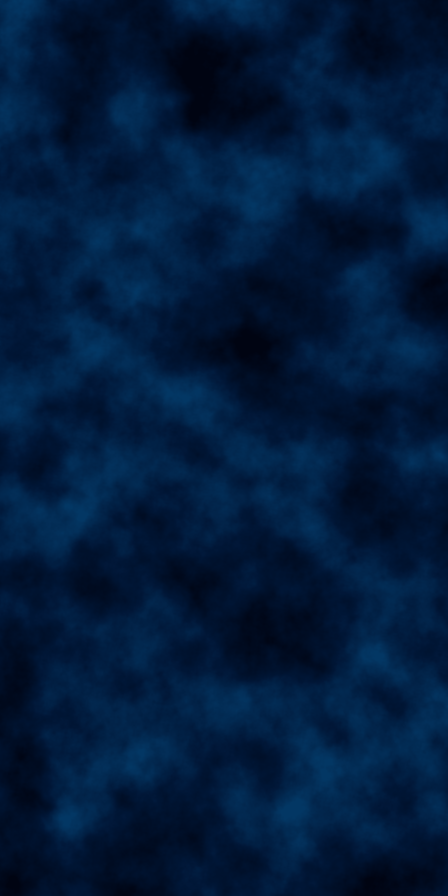
Write a Shadertoy shader that draws this texture.

```glsl
// Soft clouds of deep navy blue drifting through near-black water.

#define CELLS 7.6        // largest cloud cells across the width
#define OCTAVES 6        // layers of detail
#define GAIN 0.52        // strength of each finer layer
#define CONTRAST 3.8     // spread of tones around the middle one
#define BIAS 0.01        // shift towards the light tone
#define DEEP vec3(0.000, 0.030, 0.100)
#define MIDDLE vec3(0.002, 0.090, 0.218)
#define LIGHT vec3(0.012, 0.200, 0.370)

float hash(vec2 p) {
    return fract(sin(dot(p, vec2(127.1, 311.7))) * 43758.5453);
}

// Smoothly interpolated value noise, 0 to 1
float noise(vec2 p) {
    vec2 cell = floor(p);
    vec2 f = fract(p);
    vec2 w = f * f * (3.0 - 2.0 * f);
    float bottom = mix(hash(cell), hash(cell + vec2(1.0, 0.0)), w.x);
    float top = mix(hash(cell + vec2(0.0, 1.0)), hash(cell + vec2(1.0, 1.0)), w.x);
    return mix(bottom, top, w.y);
}

// Layered noise; each octave is turned to hide the lattice
float clouds(vec2 p) {
    const mat2 turn = mat2(0.8, 0.6, -0.6, 0.8);
    float sum = 0.0;
    float total = 0.0;
    float weight = 1.0;
    for (int i = 0; i < OCTAVES; i++) {
        sum += weight * noise(p);
        total += weight;
        weight *= GAIN;
        p = turn * p * 2.03 + vec2(17.3, 9.1);
    }
    return sum / total;
}

void mainImage(out vec4 fragColor, in vec2 fragCoord) {
    vec2 uv = fragCoord / iResolution.x;
    float tone = (clouds(uv * CELLS + 3.7) - 0.5) * CONTRAST + BIAS;
    tone = clamp(tone, -1.25, 1.15);

    // Two-part gradient: deep to middle, middle to light
    vec3 color = tone < 0.0 ? mix(MIDDLE, DEEP, -tone) : mix(MIDDLE, LIGHT, tone);
    fragColor = vec4(max(color, 0.0), 1.0);
}
```
